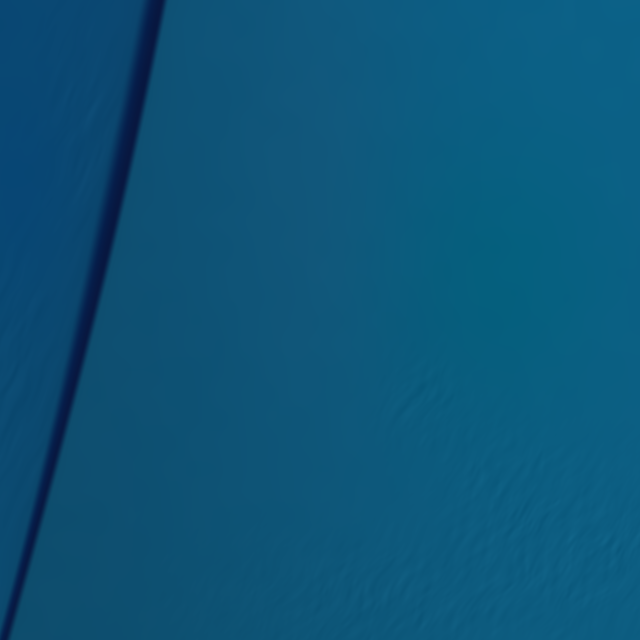
Give the GLSL for this texture, as a three.js fragment shader.

```glsl
// Blue leather split by a dark, slightly bowed seam near the left edge.
// Smooth colour gradients shade the two panels; stretched value noise,
// lit from one side, embosses fine wrinkles within soft patches.
varying vec2 vUv;

float hash(vec2 p) {
  vec3 q = fract(vec3(p.xyx) * 0.1031);
  q += dot(q, q.yzx + 33.33);
  return fract((q.x + q.y) * q.z);
}

float noise(vec2 p) {
  vec2 cell = floor(p), f = fract(p);
  f = f * f * (3.0 - 2.0 * f);
  return mix(mix(hash(cell), hash(cell + vec2(1.0, 0.0)), f.x),
             mix(hash(cell + vec2(0.0, 1.0)), hash(cell + 1.0), f.x), f.y);
}

// Soft elliptical patch: 1 at the centre, fading outwards.
float patchMask(vec2 p, vec2 centre, vec2 radius) {
  vec2 d = (p - centre) / radius;
  return exp(-dot(d, d));
}

// Height difference along the light gives raised wrinkles running at an angle.
float wrinkles(vec2 p, float angle, vec2 frequency) {
  float c = cos(angle), s = sin(angle);
  vec2 q = mat2(c, -s, s, c) * p;
  q.y += 0.012 * (noise(p * 21.0) - 0.5);
  q *= frequency;
  vec2 lightStep = vec2(0.0, 0.5);
  return noise(q) - noise(q + lightStep)
       + 0.5 * (noise(q * 1.9) - noise(q * 1.9 + lightStep));
}

vec3 gradient(vec2 t, vec3 lowLeft, vec3 lowRight, vec3 topLeft, vec3 topRight) {
  return mix(mix(lowLeft, lowRight, t.x), mix(topLeft, topRight, t.x), t.y);
}

float seamCentre(float y) {
  return 0.006 + 0.238 * y + 0.04 * y * (1.0 - y);
}

vec3 rightPanel(vec2 p) {
  vec2 t = vec2(smoothstep(-0.05, 1.0, p.x), p.y);
  vec3 col = gradient(t, vec3(0.052, 0.30, 0.425), vec3(0.05, 0.365, 0.505),
                         vec3(0.058, 0.305, 0.445), vec3(0.045, 0.38, 0.53));
  col += vec3(-0.03, 0.008, -0.018) * patchMask(p, vec2(0.78, 0.57), vec2(0.18, 0.22));
  col += vec3(0.018, 0.0, 0.0) * patchMask(p, vec2(0.5, 0.7), vec2(0.12, 0.35));
  float area = patchMask(p, vec2(0.92, 0.15), vec2(0.16, 0.13))
             + 0.8 * patchMask(p, vec2(0.58, 0.06), vec2(0.22, 0.09))
             + 0.9 * patchMask(p, vec2(0.66, 0.37), vec2(0.06, 0.06))
             + 0.7 * patchMask(p, vec2(0.77, 0.25), vec2(0.07, 0.08));
  float grain = wrinkles(p, 1.0, vec2(42.0, 100.0));
  return col + vec3(0.025, 0.04, 0.042) * grain * min(area, 1.0);
}

vec3 leftPanel(vec2 p) {
  vec2 t = vec2(clamp(p.x / 0.23, 0.0, 1.0), p.y);
  vec3 col = gradient(t, vec3(0.045, 0.295, 0.44), vec3(0.045, 0.28, 0.425),
                         vec3(0.035, 0.28, 0.45), vec3(0.045, 0.285, 0.45));
  col += vec3(-0.01, -0.01, 0.008) * patchMask(p, vec2(0.03, 0.7), vec2(0.08, 0.17));
  float area = patchMask(p, vec2(0.13, 0.8), vec2(0.05, 0.15))
             + patchMask(p, vec2(0.03, 0.4), vec2(0.07, 0.17));
  float grain = wrinkles(p, 1.15, vec2(16.0, 75.0));
  return col + vec3(0.02, 0.032, 0.036) * grain * min(area, 1.0);
}

void main() {
  vec2 p = vUv;
  float offset = p.x - seamCentre(p.y);
  float halfWidth = mix(0.010, 0.020, smoothstep(0.0, 0.8, p.y));
  float across = offset / halfWidth;

  vec3 col = mix(leftPanel(p), rightPanel(p), smoothstep(-0.003, 0.003, offset));

  // Shade gathers on the left lip; the right lip is crisper.
  float reach = offset < 0.0 ? 1.1 : 0.6;
  col *= 1.0 - 0.12 * exp(-abs(across) / reach);
  float leftLip = smoothstep(-1.3, -0.2, across);
  float rightLip = 1.0 - smoothstep(-0.007, 0.006, offset - 0.75 * halfWidth);
  vec3 foldColor = mix(vec3(0.02, 0.12, 0.30), vec3(0.03, 0.09, 0.25),
                       smoothstep(-0.6, 0.4, across));
  col = mix(col, foldColor, leftLip * rightLip);

  // Barely visible mottling across the surface.
  col += 0.004 * (noise(p * 26.0) - 0.5);
  gl_FragColor = vec4(col, 1.0);
}
```
